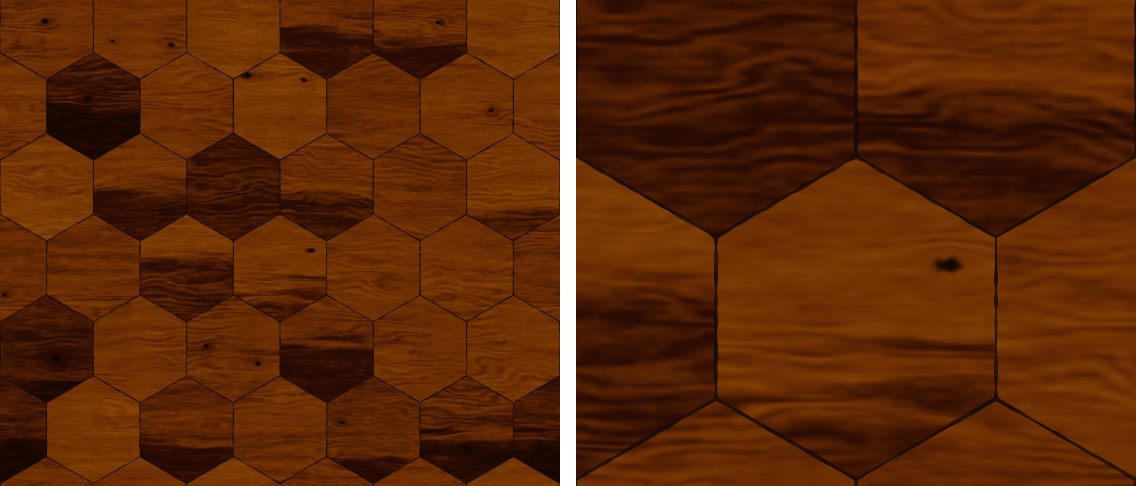
Left: the whole. Right: its middle third, enlarged.
This pattern is drawn by a Shadertoy shader. Its source:

```glsl
// Hexagonal parquet of dark stained wood with horizontal grain, knots and thin seams.

const float TILES_ACROSS = 6.0;
const float ROWS_DOWN = 6.0;
const vec2 FIRST_CENTRE = vec2(0.5, -0.273);   // from the top left, in tile widths
const vec2 LATTICE = vec2(1.0, 1.7320508);
const float SEAM_HALF_WIDTH = 0.006;
const float SEAM_WOBBLE = 0.006;
const float SHADE_CHANCE = 0.52;
const float DARK_TILE_CHANCE = 0.13;
const float KNOT_CHANCE = 0.17;
const vec3 DARK_WOOD = vec3(0.18, 0.05, 0.01);
const vec3 MID_WOOD = vec3(0.41, 0.17, 0.01);
const vec3 LIGHT_WOOD = vec3(0.53, 0.27, 0.02);
const vec3 SEAM_COLOUR = vec3(0.09, 0.045, 0.015);
const vec3 KNOT_COLOUR = vec3(0.05, 0.012, 0.005);

float hash(vec2 p) {
    return fract(sin(dot(p, vec2(127.1, 311.7))) * 43758.5453);
}

float noise(vec2 p) {
    vec2 i = floor(p), f = fract(p);
    f = f * f * (3.0 - 2.0 * f);
    return mix(mix(hash(i), hash(i + vec2(1, 0)), f.x),
               mix(hash(i + vec2(0, 1)), hash(i + vec2(1, 1)), f.x), f.y);
}

float fbm(vec2 p) {
    float sum = 0.0, amplitude = 0.57;
    for (int i = 0; i < 3; i++) {
        sum += amplitude * noise(p);
        p = p * 2.03 + 11.3;
        amplitude *= 0.5;
    }
    return sum;
}

// Offset from the nearest hexagon centre.
vec2 hexLocal(vec2 p) {
    vec2 a = p - LATTICE * floor(p / LATTICE + 0.5);
    vec2 b = p - LATTICE * (floor(p / LATTICE) + 0.5);
    return dot(a, a) < dot(b, b) ? a : b;
}

float hexEdgeDistance(vec2 p) {
    p = abs(p);
    return 0.5 - max(p.x, dot(p, vec2(0.5, 0.8660254)));
}

// Tone 0 is dark, 1 is middle and 2 is light wood.
vec3 woodRamp(float tone) {
    vec3 colour = mix(DARK_WOOD, MID_WOOD, clamp(tone, 0.0, 1.0));
    colour = mix(colour, LIGHT_WOOD, clamp(tone - 1.0, 0.0, 1.25));
    return colour * (1.0 + 0.6 * clamp(tone, -0.8, 0.0));
}

vec3 wood(vec2 local, vec2 id) {
    vec2 p = local + 37.0 * vec2(hash(id + 3.1), hash(id + 17.7));

    // Knots, which also push the grain aside
    float knot = 0.0, halo = 0.0;
    for (int i = 0; i < 3; i++) {
        vec2 key = id + 5.3 * float(i + 1);
        float present = step(hash(key), KNOT_CHANCE);
        vec2 centre = 0.72 * (vec2(hash(key + 1.9), hash(key + 4.7)) - 0.5);
        float size = mix(0.025, 0.06, hash(key + 8.3));
        vec2 away = local - centre;
        float d = length(away * vec2(1.0, 1.4)) / size;
        d += 0.7 * (noise(p * 32.0) - 0.5);
        knot = max(knot, present * (1.0 - smoothstep(0.35, 1.15, d)));
        float reach = present * exp(-0.12 * d * d);
        halo = max(halo, reach);
        p.y -= 0.7 * away.y * reach;
    }

    // Grain: broad streaks, fine fibres and patches of curved rings
    float warp = fbm(p * vec2(1.6, 4.5));
    float streak = fbm(p * vec2(1.3, 13.0) + vec2(0.0, 2.0 * warp));
    float fibre = noise(p * vec2(9.0, 46.0));
    float pores = noise(p * vec2(24.0, 60.0) + 7.0);
    float rings = sin(85.0 * p.y + 32.0 * warp);
    float figure = smoothstep(0.45, 0.7, noise(p * vec2(1.2, 3.5) + 19.0));

    // Tile tone, with dark heartwood across the lower part of some tiles
    float tone = mix(0.9, 1.6, hash(id + 23.0));
    tone -= 0.75 * step(hash(id + 41.0), DARK_TILE_CHANCE);
    float level = mix(-0.42, 0.08, hash(id + 31.0));
    float height = local.y - level + 0.45 * (streak - 0.5);
    float shade = 1.0 - smoothstep(-0.13, 0.14, height);
    tone -= 0.95 * shade * step(hash(id + 53.0), SHADE_CHANCE);

    tone += 1.0 * (streak - 0.5) + 0.4 * (fibre - 0.5) + 0.25 * (pores - 0.5);
    tone += 0.24 * figure * rings - 0.45 * halo;
    return mix(woodRamp(tone), KNOT_COLOUR, 0.9 * knot);
}

void mainImage(out vec4 fragColor, in vec2 fragCoord) {
    float pixel = TILES_ACROSS / iResolution.x;
    vec2 p = (fragCoord - vec2(0.0, iResolution.y)) * pixel - FIRST_CENTRE;
    vec2 local = hexLocal(p);
    vec2 id = floor((p - local) / (0.5 * LATTICE) + 0.5);
    id = mod(id, vec2(2.0 * TILES_ACROSS, ROWS_DOWN));

    vec3 colour = wood(local, id);

    // Thin, slightly ragged seam
    float edge = hexEdgeDistance(local) + SEAM_WOBBLE * (noise(p * 26.0) - 0.5);
    float seam = 1.0 - smoothstep(SEAM_HALF_WIDTH - 0.5 * pixel, SEAM_HALF_WIDTH + 0.5 * pixel, edge);
    colour = mix(colour, SEAM_COLOUR, seam * mix(0.7, 1.0, noise(p * 18.0 + 5.0)));

    fragColor = vec4(colour, 1.0);
}
```
